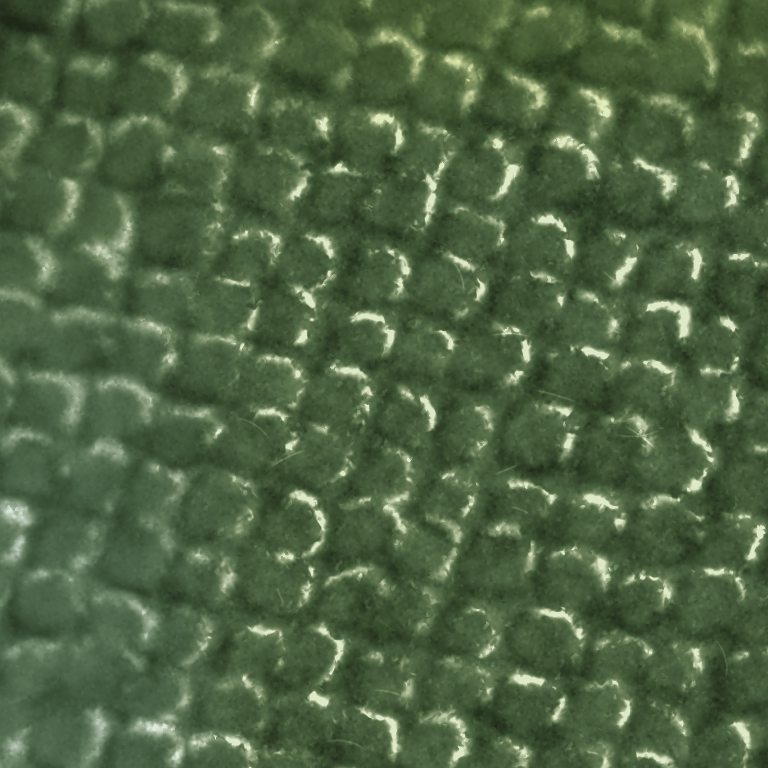
This texture is drawn by a three.js fragment shader. Its source:

```glsl
varying vec2 vUv;

const vec2 STEP_ACROSS = vec2(0.0885, -0.0180);
const vec2 STEP_UP = vec2(0.0285, 0.0810);
const vec2 FIRST_BUMP = vec2(0.443, 0.219);
const float PITCH = 0.085;
const float RIM_RADIUS = 0.45;
const float RIM_ROUNDNESS = 2.5;
const float RIM_WIDTH = 0.0050;
const float HALO_WIDTH = 0.0125;
const float JITTER = 0.26;
const float LIGHT_ANGLE = 0.85;
const float FIBRE_WIDTH = 0.0014;
const int FIBRES = 16;
const float GRAIN = 1.0;
const float MOTTLE = 0.50;

const vec3 SHADOW = vec3(0.22, 0.30, 0.18);
const vec3 MOSS = vec3(0.29, 0.38, 0.25);
const vec3 LEAF = vec3(0.37, 0.46, 0.31);
const vec3 SAGE = vec3(0.47, 0.55, 0.40);
const vec3 PALE = vec3(0.62, 0.68, 0.53);
const vec3 GLINT = vec3(0.80, 0.85, 0.71);
const vec3 COOL_TINT = vec3(0.98, 1.00, 1.12);
const vec3 WARM_TINT = vec3(1.03, 1.02, 0.88);

float hash(vec2 p) {
  vec3 q = fract(vec3(p.xyx) * vec3(0.1031, 0.1030, 0.0973));
  q += dot(q, q.yzx + 33.33);
  return fract((q.x + q.y) * q.z);
}

vec2 hash2(vec2 p) {
  return vec2(hash(p), hash(p + 57.3));
}

// Layered, rotated sines, about -1 to 1
float ripple(vec2 p) {
  float sum = 0.0, gain = 0.5;
  for (int i = 0; i < 4; i++) {
    sum += gain * sin(p.x + 1.7 * sin(p.y));
    p = mat2(0.8, 0.6, -0.6, 0.8) * p * 1.75 + 2.3;
    gain *= 0.62;
  }
  return sum;
}

// Distance to the nearest scattered point, and its random id
vec2 cellular(vec2 p) {
  vec2 nearest = vec2(9.0, 0.0);
  for (int j = -1; j <= 1; j++)
    for (int i = -1; i <= 1; i++) {
      vec2 cell = floor(p) + vec2(float(i), float(j));
      float d = length(cell + hash2(cell) - p);
      if (d < nearest.x) nearest = vec2(d, hash(cell + 11.7));
    }
  return nearest;
}

float bell(float d, float width) {
  return exp(-d * d / (width * width));
}

vec3 ramp(float t) {
  vec3 c = mix(SHADOW * (1.0 + 0.3 * clamp(t, -1.6, 0.0)), MOSS, clamp(t, 0.0, 1.0));
  c = mix(c, LEAF, clamp(t - 1.0, 0.0, 1.0));
  c = mix(c, SAGE, clamp(t - 2.0, 0.0, 1.0));
  c = mix(c, PALE, clamp(t - 3.0, 0.0, 1.0));
  return mix(c, GLINT, clamp(t - 4.0, 0.0, 1.4));
}

// x: glint on the lit rim, y: soft halo, z: shade on the far rim
vec3 bumps(vec2 p, float blur) {
  mat2 toLattice = mat2(STEP_UP.y, -STEP_ACROSS.y, -STEP_UP.x, STEP_ACROSS.x)
    / (STEP_ACROSS.x * STEP_UP.y - STEP_ACROSS.y * STEP_UP.x);
  vec2 q = toLattice * (p - FIRST_BUMP);
  vec3 light = vec3(0.0);
  for (int j = -1; j <= 1; j++)
    for (int i = -1; i <= 1; i++) {
      vec2 cell = floor(q + 0.5) + vec2(float(i), float(j));
      vec2 rnd = hash2(cell + 40.0);
      vec2 v = q - cell - JITTER * (rnd - 0.5);
      vec2 s = pow(abs(v) + 0.0001, vec2(RIM_ROUNDNESS));
      float r = pow(s.x + s.y, 1.0 / RIM_ROUNDNESS);
      float d = (r - RIM_RADIUS * mix(0.84, 1.08, rnd.y)) * PITCH;
      float angle = LIGHT_ANGLE + 1.1 * (rnd.x - 0.5);
      float facing = dot(v, vec2(cos(angle), sin(angle))) / (length(v) + 0.001);
      float arc = smoothstep(mix(-0.55, 0.05, p.x), 0.7, facing);
      float broken = smoothstep(-0.45, 0.3, ripple(p * 85.0 + rnd * 20.0));
      float patchy = smoothstep(-0.6, 0.5, ripple(p * 38.0 + rnd * 9.0));
      float gain = mix(0.65, 1.2, hash(cell + 83.0)) * mix(broken, patchy, blur);
      float width = mix(RIM_WIDTH, 0.0115, blur) * mix(0.75, 1.25, broken);
      light.x = max(light.x, bell(d, width) * arc * gain);
      light.y = max(light.y, bell(d, HALO_WIDTH) * arc * mix(1.0, patchy, 0.6));
      light.z = max(light.z, bell(d - 0.004, HALO_WIDTH) * (1.0 - arc));
    }
  return light;
}

// Thin, curved loose hairs
float fibres(vec2 p) {
  float glow = 0.0;
  for (int i = 0; i < FIBRES; i++) {
    vec2 seed = vec2(float(i) * 3.7, 5.1);
    vec2 d = p - vec2(0.32, 0.02) - hash2(seed) * vec2(0.68, 0.66);
    float a = mix(-1.4, 0.5, hash(seed + 9.0));
    d = mat2(cos(a), -sin(a), sin(a), cos(a)) * d;
    d.y += mix(-9.0, 9.0, hash(seed + 21.0)) * d.x * d.x;
    float reach = mix(0.010, 0.034, hash(seed + 31.0));
    glow = max(glow, bell(d.y, FIBRE_WIDTH) * (1.0 - smoothstep(0.5 * reach, reach, abs(d.x))));
  }
  return glow;
}

void main() {
  vec2 p = vUv;
  float leftBlur = 1.0 - smoothstep(0.12, 0.38, p.x);
  float topBlur = smoothstep(0.72, 1.0, p.y);
  float blur = max(leftBlur, 0.8 * topBlur);
  float sharp = 1.0 - blur;

  // Uneven mesh
  vec2 warped = p + 0.009 * vec2(ripple(p * 13.0), ripple(p.yx * 14.0 + 4.0));
  warped += 0.0032 * mix(0.5, 1.0, sharp) * vec2(ripple(p * 75.0), ripple(p.yx * 80.0 + 7.0));
  vec3 light = bumps(warped, blur);

  // Mottled ground, shade and highlights
  vec2 grain = cellular(p * 170.0);
  float speck = (grain.y - 0.5) * (1.0 - smoothstep(0.1, 0.9, grain.x));
  float tone = 0.72 + MOTTLE * ripple(p * 24.0) + 0.40 * mix(0.35, 1.0, sharp) * ripple(p * 105.0);
  tone += GRAIN * mix(0.5, 1.0, sharp) * speck * (1.0 + 1.5 * light.x);
  tone += 1.35 * light.y - 1.15 * light.z * (1.0 - light.y);
  tone += light.x * mix(4.3, 1.7, blur);

  // Crumbs of light and loose hairs
  vec2 crumb = cellular(p * vec2(95.0, 80.0) + 0.4 * ripple(p * 120.0));
  float fleck = (1.0 - smoothstep(0.12, 0.42, crumb.x)) * smoothstep(0.78, 0.95, crumb.y);
  tone += mix(0.2, 1.0, sharp) * fleck * (0.7 + 2.6 * light.y) + 1.5 * sharp * fibres(p);

  // Haze at lower left, dim upper left corner
  float haze = leftBlur * (1.0 - smoothstep(0.2, 0.9, p.y));
  tone += 0.45 * haze - 1.1 * (1.0 - smoothstep(0.0, 0.28, length(p - vec2(0.0, 1.0))));
  vec3 tint = mix(vec3(1.0), WARM_TINT, topBlur * smoothstep(0.1, 0.6, p.x));
  tint = mix(tint, COOL_TINT, haze);
  gl_FragColor = vec4(ramp(tone) * tint, 1.0);
}
```
